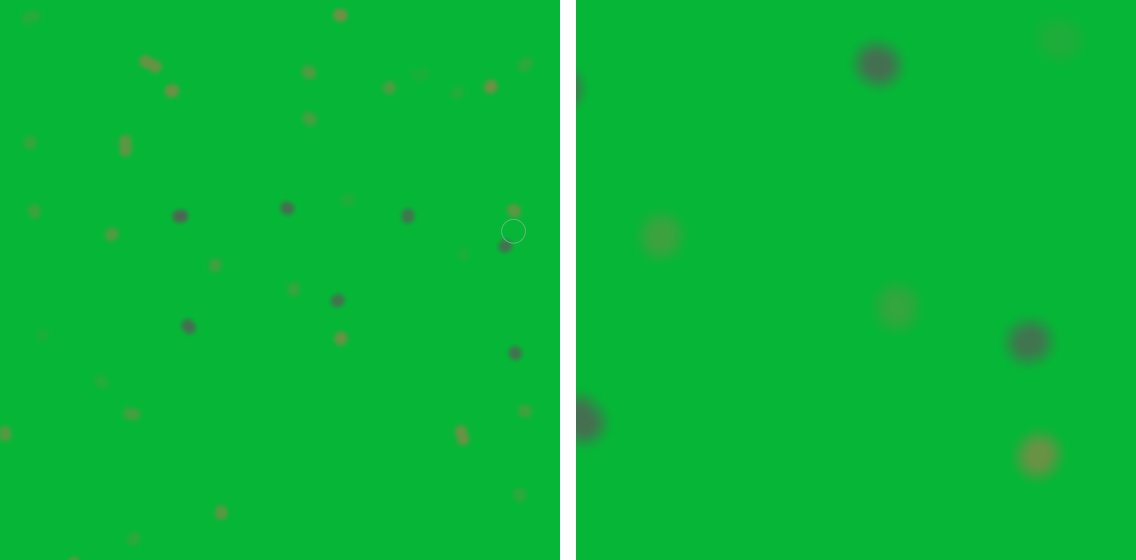
Left, the full canvas; right, a detail of the centre.
A Shadertoy shader for this texture:

```glsl
vec4 hash4(vec2 cell) {
    vec4 p = fract(cell.xyxy * vec4(0.1031, 0.1130, 0.0973, 0.1099) + 0.37);
    p += dot(p, p.wzxy + 33.33);
    return fract((p.xxyz + p.yzzw) * p.zywx);
}

// Distance to a short smear centred on the origin
float smearDistance(vec2 p, vec2 halfSpan) {
    float along = clamp(dot(p, halfSpan) / dot(halfSpan, halfSpan), -1.0, 1.0);
    return length(p - halfSpan * along);
}

// Soft spot of one cell: blends its tint over the colour below
vec3 blendSpot(vec3 color, vec2 uv, vec2 cell, float cells) {
    vec4 place = hash4(cell + 5.0);
    vec4 kind = hash4(cell + 41.0);
    vec2 center = (cell + 0.06 + 0.88 * place.xy) / cells;

    // Most spots are nearly round, a few are dragged out
    float angle = 6.2832 * place.z;
    float halfLength = 0.001 + 0.009 * pow(place.w, 4.0);
    vec2 halfSpan = halfLength * vec2(cos(angle), sin(angle));
    float d = smearDistance(uv - center, halfSpan);

    // Dark grey, tan or empty
    bool isDark = kind.x < 0.2;
    float present = step(kind.x, 0.86);
    vec3 tint = isDark ? vec3(0.42, 0.27, 0.38) : vec3(0.80, 0.43, 0.32);
    float strength = isDark ? mix(0.5, 0.75, kind.y) : mix(0.07, 0.55, kind.y);
    float coverage = 1.0 - smoothstep(0.003, 0.019, d);
    return mix(color, tint, coverage * strength * present);
}

void mainImage(out vec4 fragColor, in vec2 fragCoord) {
    vec2 uv = fragCoord / iResolution.y;
    vec3 color = vec3(0.02, 0.715, 0.215);

    // Scattered spots from the neighbouring cells
    float cells = 7.0;
    vec2 home = floor(uv * cells);
    for (int y = -1; y <= 1; y++) {
        for (int x = -1; x <= 1; x++) {
            color = blendSpot(color, uv, home + vec2(x, y), cells);
        }
    }

    // Hairline ring
    float ringDistance = abs(length(uv - vec2(0.917, 0.587)) - 0.0212);
    float ring = 1.0 - smoothstep(0.0003, 0.0017, ringDistance);
    color = mix(color, vec3(0.55, 0.72, 0.60), 0.6 * ring);

    fragColor = vec4(color, 1.0);
}
```
